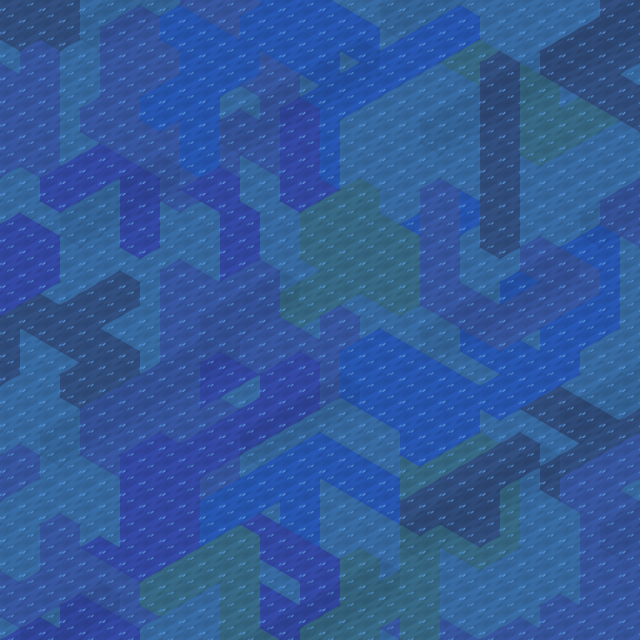
A WebGL 2 fragment shader for this pattern:

```glsl
#version 300 es
precision highp float;
// Blue camouflage of hexagonal strokes on an isometric lattice, with a rippled, glinting surface.

uniform vec2 u_resolution;
out vec4 fragColor;

const float COLUMNS = 32.0;      // lattice columns across the canvas
const float SIDE = 1.1547005;    // lattice edge when columns are 1 apart
const int PATCHES = 47;
const int SEGMENTS = 5;
const int SHADE_BARS = 16;
const int GLINTS = 4;

const vec3 STEEL  = vec3(0.207, 0.400, 0.612);
const vec3 SLATE  = vec3(0.205, 0.325, 0.605);
const vec3 ROYAL  = vec3(0.145, 0.325, 0.670);
const vec3 VIOLET = vec3(0.190, 0.275, 0.620);
const vec3 NAVY   = vec3(0.185, 0.295, 0.480);
const vec3 TEAL   = vec3(0.205, 0.395, 0.505);
const vec3 GLINT  = vec3(0.350, 0.610, 0.890);

float hash(vec2 p) {
    vec3 q = fract(p.xyx * 0.1031);
    q += dot(q, q.yzx + 33.33);
    return fract((q.x + q.y) * q.z);
}

// Value noise that repeats after "period" cells
float tiledNoise(vec2 p, vec2 period) {
    vec2 cell = floor(p), f = fract(p);
    f = f * f * (3.0 - 2.0 * f);
    float a = hash(mod(cell, period));
    float b = hash(mod(cell + vec2(1.0, 0.0), period));
    float c = hash(mod(cell + vec2(0.0, 1.0), period));
    float d = hash(mod(cell + 1.0, period));
    return mix(mix(a, b, f.x), mix(c, d, f.x), f.y);
}

vec2 toLattice(vec2 p) { return vec2(p.x, p.y / SIDE - 0.5 * p.x); }

vec2 fromLattice(vec2 c) { return vec2(c.x, SIDE * (c.y + 0.5 * c.x)); }

// Evenly spread lattice point, reaching a little beyond the canvas
vec2 scatter(float id) {
    vec2 spot = fract(0.37 + id * vec2(0.7549, 0.5698));
    return fromLattice(round(toLattice(mix(vec2(-2.0), vec2(COLUMNS + 2.0), spot))));
}

// One of the six lattice directions
vec2 latticeStep(float k) {
    float angle = radians(30.0 + 60.0 * k);
    return SIDE * vec2(cos(angle), sin(angle));
}

// Distance to a hexagon swept from a to b
float hexBar(vec2 p, vec2 a, vec2 b, float radius) {
    vec2 ab = b - a;
    float t = clamp(dot(p - a, ab) / dot(ab, ab), 0.0, 1.0);
    vec2 q = abs(p - a - ab * t);
    return max(q.x, 0.5 * q.x + 0.8660254 * q.y) - radius;
}

// Random walk of hexagonal bars; some begin with a broad one
float patchDistance(vec2 p, float id) {
    vec2 a = scatter(id);
    float radius = hash(vec2(id, 71.0)) > 0.68 ? 2.0 : 1.0;
    float dist = 1e3;
    for (int k = 0; k < SEGMENTS; k++) {
        float heading = floor(6.0 * hash(vec2(id, float(k) + 3.0)));
        float steps = 1.0 + floor(4.0 * hash(vec2(float(k) + 19.0, id)));
        vec2 b = a + latticeStep(heading) * steps;
        dist = min(dist, hexBar(p, a, b, radius));
        a = b;
        radius = 1.0;
    }
    return dist;
}

vec3 patchColor(float pick) {
    if (pick < 0.33) return SLATE;
    if (pick < 0.50) return ROYAL;
    if (pick < 0.67) return VIOLET;
    return pick < 0.84 ? NAVY : TEAL;
}

// Faint darker bars, all leaning the same way
float shadeBars(vec2 p, float pixel) {
    float shade = 0.0;
    for (int i = 0; i < SHADE_BARS; i++) {
        float id = float(i) + 100.0;
        vec2 a = scatter(id);
        vec2 b = a + latticeStep(0.0) * (3.0 + floor(6.0 * hash(vec2(id, 5.0))));
        shade = max(shade, 1.0 - smoothstep(-pixel, pixel, hexBar(p, a, b, 1.0)));
    }
    return shade;
}

// Small slanted sparkles repeated in every lattice cell
float glints(vec2 uv) {
    float light = 0.0;
    for (int k = 0; k < GLINTS; k++) {
        vec2 centre = fract(0.2 + float(k) * vec2(0.41, 0.53));
        vec2 d = fract(uv - centre + 0.5) - 0.5;
        float strength = 0.8 - 0.13 * float(k);
        light = max(light, strength * (1.0 - smoothstep(0.03, 0.13, length(d * vec2(1.0, 1.9)))));
    }
    return light;
}

void main() {
    float scale = COLUMNS / min(u_resolution.x, u_resolution.y);
    vec2 p = gl_FragCoord.xy * scale;
    float pixel = 0.6 * scale;

    // Layered camouflage
    vec3 color = STEEL;
    for (int i = 0; i < PATCHES; i++) {
        float id = float(i);
        float cover = 1.0 - smoothstep(-pixel, pixel, patchDistance(p, id));
        color = mix(color, patchColor(fract(0.15 + id * 0.618)), cover);
    }
    color *= 1.0 - 0.06 * shadeBars(p, pixel);

    // Surface ripples and sparkle
    vec2 uv = toLattice(p);
    float ripple = tiledNoise(uv * vec2(3.0, 7.0), vec2(3.0, 7.0)) - 0.5;
    color *= 1.0 + 0.17 * ripple;
    color = mix(color, GLINT, glints(uv));

    fragColor = vec4(color, 1.0);
}
```
